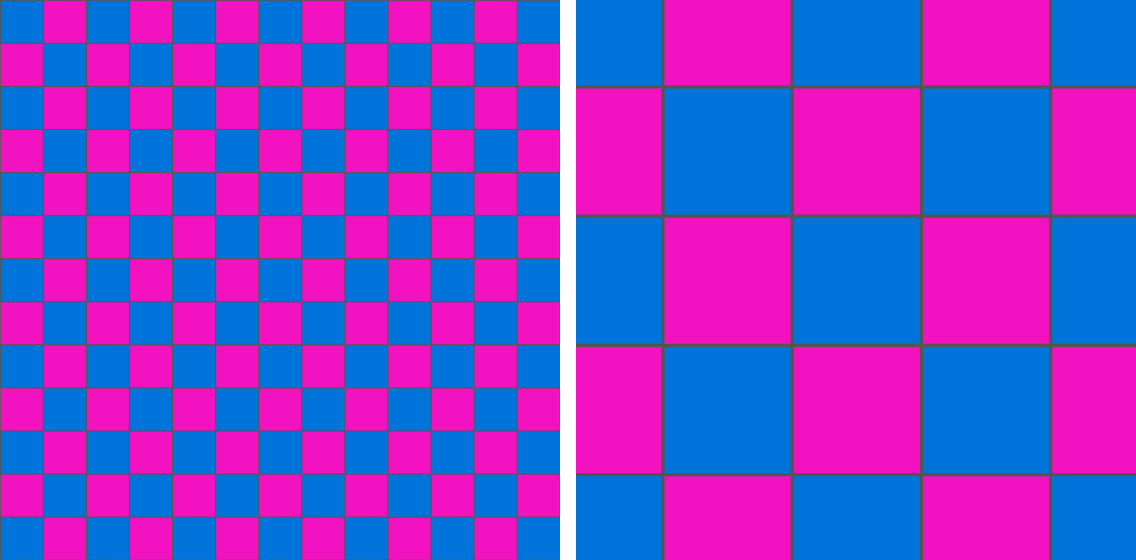
Left, the full canvas; right, a detail of the centre.
Write a WebGL 2 fragment shader that draws this pattern.

```glsl
#version 300 es
precision highp float;
// Blue and magenta checkerboard, 13 by 13, with thin grey grid lines.

uniform vec2 u_resolution;
out vec4 fragColor;

void main() {
    // Cell coordinates from the upper left, nudged so the first lines stay visible
    vec2 uv = gl_FragCoord.xy / u_resolution;
    vec2 grid = vec2(uv.x, 1.0 - uv.y) * 13.0 - 0.006;
    vec2 pixel = 13.0 / u_resolution;

    // Alternating squares
    vec2 cell = floor(grid);
    float parity = mod(cell.x + cell.y, 2.0);
    vec3 blue = vec3(0.0, 0.455, 0.855);
    vec3 magenta = vec3(0.95, 0.07, 0.75);
    vec3 color = mix(blue, magenta, parity);

    // Grid lines, smoothed by their coverage of the pixel
    vec2 lineDistance = abs(grid - round(grid));
    vec2 coverage = clamp((0.0125 - lineDistance) / pixel + 0.5, 0.0, 1.0);
    vec3 lineGrey = vec3(0.33, 0.335, 0.32);
    color = mix(color, lineGrey, max(coverage.x, coverage.y));

    fragColor = vec4(color, 1.0);
}
```
